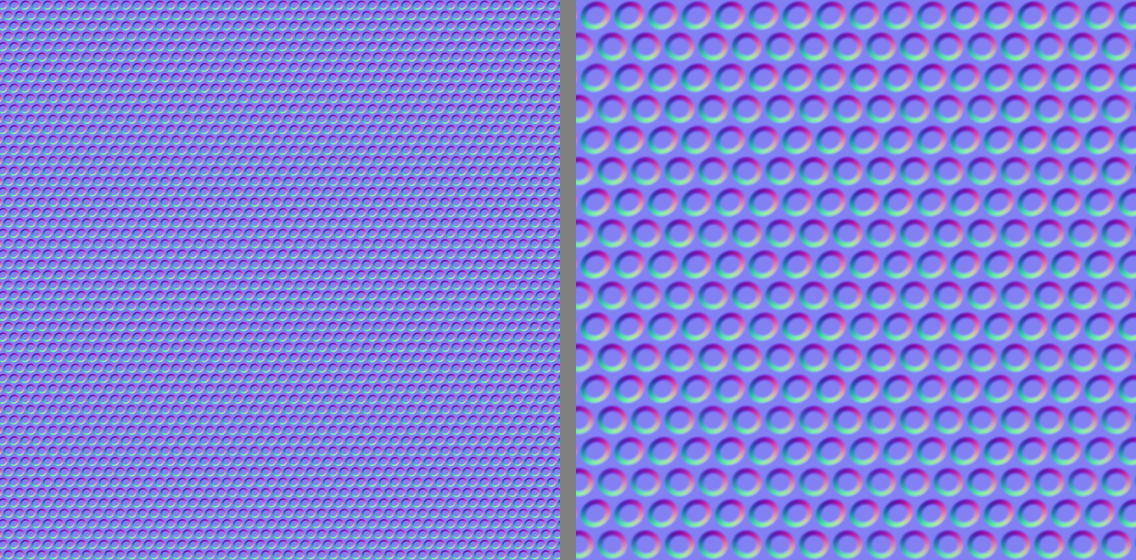
Left: the whole. Right: its middle third, enlarged.
Reproduce this texture map procedurally as a Shadertoy shader.

```glsl
// Tangent-space normal map of a sheet punched with small round dimples.
// Rows are staggered by half a cell; each dimple is a sloped ring whose
// radial direction is encoded in red and green, its steepness in blue.

float hash(vec2 p) {
    return fract(sin(dot(p, vec2(41.3, 289.1))) * 4375.85);
}

// Steepness of the dimple wall at a radius, in 512ths of the canvas
float wallSlope(float radius) {
    return smoothstep(2.1, 3.5, radius) * (1.0 - smoothstep(3.8, 5.0, radius));
}

void mainImage(out vec4 fragColor, in vec2 fragCoord) {
    vec2 uv = fragCoord / iResolution.xy;

    // Staggered grid: 50 dimples across, 54 rows counted from the top
    vec2 grid = vec2(uv.x * 50.0, (1.0 - uv.y) * 54.0);
    float oddRow = mod(floor(grid.y), 2.0);
    grid.x += 0.25 - 0.5 * oddRow;
    vec2 cell = floor(grid);
    vec2 offset = (fract(grid) - 0.5) * 512.0 / vec2(50.0, 54.0);

    // Slightly wide dimples; even rows lean to the upper right
    offset.x += (1.0 - oddRow) * 0.12 * offset.y;
    offset *= vec2(0.97, 1.03);

    // Wall direction and slope, with faint variation between dimples
    float radius = length(offset);
    vec2 outward = offset / max(radius, 0.001);
    float slope = wallSlope(radius) * (0.96 + 0.08 * hash(cell));

    // Encode the normal: right wall red, lower wall green
    vec2 tilt = outward * slope * vec2(0.37 - 0.04 * oddRow, 0.43);
    float height = mix(0.95, 0.66, slope * slope);
    vec3 color = vec3(vec2(0.51, 0.50) + tilt, height);

    fragColor = vec4(clamp(color, 0.0, 1.0), 1.0);
}
```
